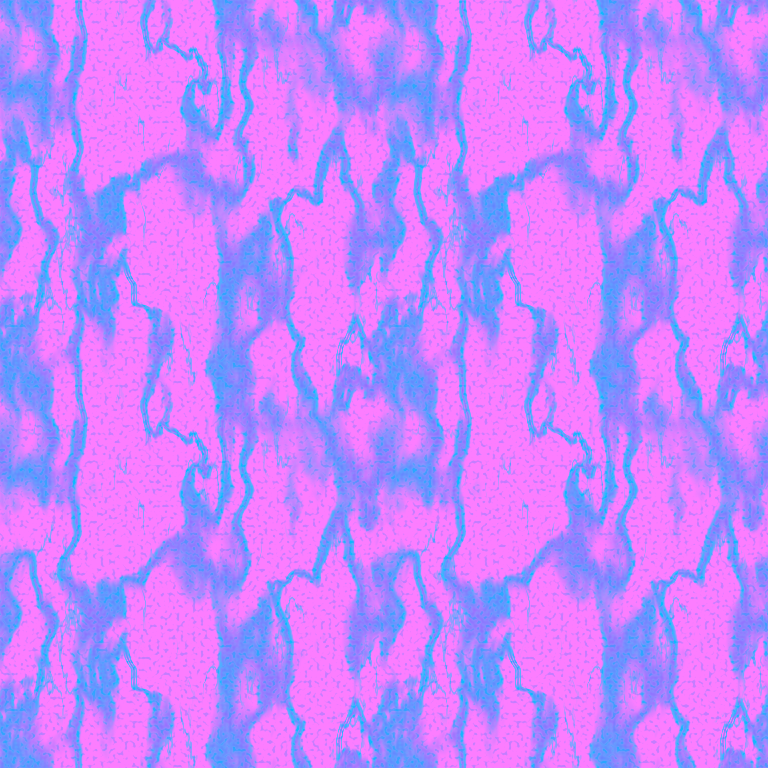
A Shadertoy shader for this texture:

```glsl
const float REPEATS = 2.0;                // tiles across and down
const vec2 VEIN_CELLS = vec2(5.0, 2.0);   // vein noise cells per tile
const vec2 PATCH_CELLS = vec2(4.0, 3.0);  // cells that swell or thin the veins
const vec2 WISP_CELLS = vec2(16.0, 5.0);
const vec2 GRAIN_CELLS = vec2(96.0);
const float VEIN_WIDTH = 0.19;
const float WIDTH_VARIATION = 0.42;
const float WARP = 0.03;
const float ROW_VARIATION = 0.45;         // difference between the two rows
const float ROW_BAND = 0.57;              // height of that difference in a tile
const float SLOPE_STEP = 0.006;
const float GRAIN = 0.22;

const vec3 PINK = vec3(0.99, 0.49, 1.0);
const vec3 VIOLET = vec3(0.56, 0.51, 1.0);
const vec3 BLUE = vec3(0.38, 0.60, 1.0);
const vec3 CYAN = vec3(0.08, 0.77, 1.0);

uint mixBits(uint n) {
    n = (n ^ (n >> 16)) * 73244475u;
    n = (n ^ (n >> 15)) * 40503u;
    return n ^ (n >> 16);
}

// Unit gradient of a lattice point, wrapped to the period
vec2 gradient(vec2 cell, vec2 period, float seed) {
    uvec2 c = uvec2(mod(cell, period));
    uint h = mixBits(c.x + mixBits(c.y + mixBits(uint(seed) + 17u)));
    float angle = 6.2831853 * float(h & 65535u) / 65536.0;
    return vec2(cos(angle), sin(angle));
}

// Gradient noise that wraps
float noise(vec2 p, vec2 period, float seed) {
    vec2 i = floor(p), f = p - i;
    vec2 u = f * f * f * (f * (f * 6.0 - 15.0) + 10.0);
    vec2 e = vec2(0.0, 1.0);
    float a = dot(gradient(i, period, seed), f);
    float b = dot(gradient(i + e.yx, period, seed), f - e.yx);
    float c = dot(gradient(i + e.xy, period, seed), f - e.xy);
    float d = dot(gradient(i + e.yy, period, seed), f - e.yy);
    return mix(mix(a, b, u.x), mix(c, d, u.x), u.y);
}

// Noise with a given number of cells per tile
float tileNoise(vec2 p, vec2 cells, float seed) {
    return noise(p * cells, cells, seed);
}

float fbm(vec2 p, vec2 cells, float seed) {
    float sum = 0.0, gain = 1.0;
    for (int k = 0; k < 5; k++) {
        sum += gain * tileNoise(p, cells, seed + float(k));
        cells *= 2.0;
        gain *= 0.48;
    }
    return sum;
}

// Ragged upright network: 1 inside the veins, 0 in the open areas
float veins(vec2 p) {
    vec2 q = p + WARP * vec2(tileNoise(p, vec2(9.0), 31.0), tileNoise(p, vec2(7.0), 32.0));
    float field = fbm(q, VEIN_CELLS, 3.0);

    // Shift one band with noise that spans both rows
    float band = 1.0 - smoothstep(0.04, 0.17, abs(fract(p.y) - ROW_BAND));
    field += ROW_VARIATION * band * noise(p * vec2(5.0, 3.0), vec2(5.0, 3.0 * REPEATS), 41.0);

    float width = max(0.05, VEIN_WIDTH + WIDTH_VARIATION * tileNoise(p, PATCH_CELLS, 51.0));
    return 1.0 - smoothstep(0.0, width, abs(field));
}

void mainImage(out vec4 fragColor, in vec2 fragCoord) {
    vec2 p = REPEATS * fragCoord / iResolution.xy;
    vec2 stepX = vec2(SLOPE_STEP, 0.0);
    float grain = tileNoise(p, GRAIN_CELLS, 61.0);

    // Soft violet veins with bluer cores
    float vein = veins(p);
    float core = smoothstep(-0.2, 0.3, fbm(p, vec2(8.0, 6.0), 71.0));
    vec3 color = mix(PINK, mix(VIOLET, BLUE, core), vein);

    // Cyan rims on steep sides
    float slope = abs(veins(p + stepX) - veins(p - stepX));
    float rim = smoothstep(0.3, 1.0, slope + 0.3 * grain);
    color = mix(color, CYAN, 0.7 * rim);

    // Sparse upright wisps in the open areas
    float line = abs(fbm(p, WISP_CELLS, 81.0));
    float gate = smoothstep(0.08, 0.3, tileNoise(p, vec2(9.0, 6.0), 91.0));
    float wisp = gate * (1.0 - smoothstep(0.01, 0.07, line));
    color = mix(color, CYAN, 0.5 * wisp * (1.0 - vein));

    // Fine grain
    color.r -= GRAIN * smoothstep(0.08, 0.45, grain);
    color.g += 0.12 * grain * vein;
    fragColor = vec4(clamp(color, 0.0, 1.0), 1.0);
}
```
